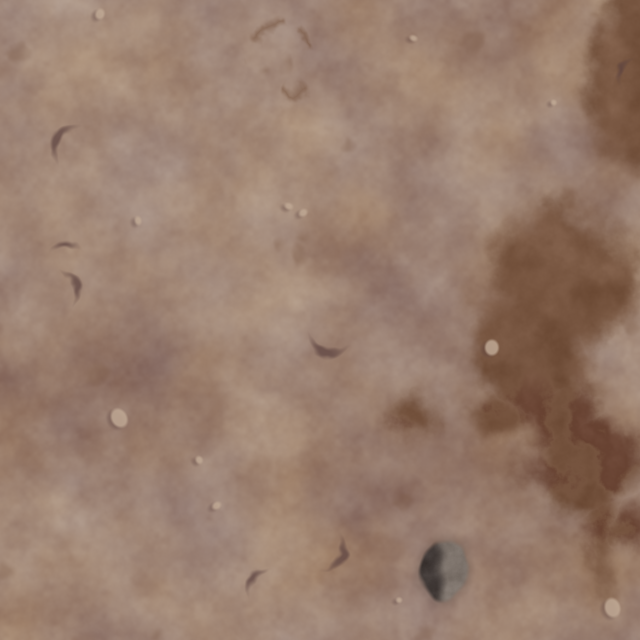
Write a Shadertoy shader that draws this texture.

```glsl
// Dusty tan ground with damp brown stains, a grey pebble, pale chips and dark twigs.

const vec3 EARTH = vec3(0.608, 0.500, 0.437);
const vec3 TONE_RANGE = vec3(0.21, 0.25, 0.23);
const vec3 HUE_RANGE = vec3(0.015, -0.005, -0.045);
const vec3 DAMP = vec3(0.455, 0.320, 0.235);
const vec3 DAMP_CORE = vec3(0.365, 0.215, 0.150);
const vec3 CHIP = vec3(0.75, 0.66, 0.58);
const vec3 TWIG = vec3(0.36, 0.26, 0.25);
const vec3 PEBBLE_LIGHT = vec3(0.49, 0.45, 0.42);
const vec3 PEBBLE_DARK = vec3(0.25, 0.22, 0.21);
const float SOFT = 0.004;
const int CHIPS = 12;
const int TWIGS = 7;
const int SMUDGES = 20;

// Stain ellipses: centre xy, radii zw
const int STAINS = 9;
const vec4 STAIN[STAINS] = vec4[STAINS](
    vec4(0.880, 0.560, 0.110, 0.125), vec4(0.840, 0.455, 0.085, 0.090),
    vec4(1.010, 0.900, 0.085, 0.170), vec4(0.865, 0.350, 0.050, 0.080),
    vec4(0.910, 0.275, 0.090, 0.070), vec4(0.935, 0.185, 0.030, 0.090),
    vec4(0.785, 0.360, 0.045, 0.038), vec4(0.640, 0.345, 0.032, 0.030),
    vec4(0.980, 0.160, 0.060, 0.030));

float hash(vec2 p) {
    vec3 q = fract(vec3(p.xyx) * 0.1031);
    q += dot(q, q.yzx + 33.33);
    return fract((q.x + q.y) * q.z);
}

float noise(vec2 p) {
    vec2 i = floor(p), f = fract(p);
    f = f * f * (3.0 - 2.0 * f);
    return mix(mix(hash(i), hash(i + vec2(1, 0)), f.x),
               mix(hash(i + vec2(0, 1)), hash(i + vec2(1, 1)), f.x), f.y);
}

float fbm(vec2 p) {
    float sum = 0.0, amp = 0.5;
    for (int i = 0; i < 5; i++) {
        sum += amp * noise(p);
        p = mat2(0.8, 0.6, -0.6, 0.8) * p * 2.03 + 17.3;
        amp *= 0.52;
    }
    return sum;
}

vec2 rotate(vec2 p, float a) {
    return vec2(cos(a) * p.x + sin(a) * p.y, cos(a) * p.y - sin(a) * p.x);
}

// Approximate signed distance to an ellipse
float ellipse(vec2 p, vec2 r) {
    return (length(p / r) - 1.0) * min(r.x, r.y);
}

float cover(float d, float soft) {
    return 1.0 - smoothstep(-soft, soft, d);
}

vec2 scatter(int i, float seed) {
    return vec2(hash(vec2(i, seed)), hash(vec2(i, seed + 5.0)));
}

vec3 ground(vec2 p) {
    float tone = fbm(p * 5.0 + 3.0) - 0.5 + 0.55 * (fbm(p * 22.0 + 40.0) - 0.5);
    float paleArea = exp(-dot(p - vec2(0.57, 0.74), p - vec2(0.57, 0.74)) * 9.0);
    tone += 0.14 * paleArea * (0.4 + 1.6 * noise(p * 18.0)) - 0.02;
    tone += 0.10 * (noise(p * 110.0) - 0.5);
    return EARTH + TONE_RANGE * tone + HUE_RANGE * (fbm(p * 9.0 + 71.0) - 0.5) * 2.0;
}

void addStains(inout vec3 col, vec2 p) {
    vec2 warp = vec2(fbm(p * 13.0 + 9.0), fbm(p * 13.0 + 57.0)) - 0.5;
    vec2 q = p + 0.085 * warp;
    float d = 1.0;
    for (int i = 0; i < STAINS; i++) d = min(d, ellipse(q - STAIN[i].xy, STAIN[i].zw));
    d += 0.025 * (fbm(p * 30.0) - 0.5);
    float damp = cover(d, 0.024);
    float mottle = fbm(p * 24.0 + 80.0);
    float core = smoothstep(0.46, 0.66, mottle) * smoothstep(0.44, 0.36, p.y);
    vec3 tint = mix(DAMP, DAMP_CORE, core) + 0.16 * (mottle - 0.5);
    col = mix(col, tint, damp * 0.93);
    // Rusty halo and a small open ring
    col *= 1.0 - vec3(0.05, 0.08, 0.12) * cover(d - 0.025, 0.04) * (1.0 - damp);
    float ring = abs(ellipse(q - vec2(0.44, 0.91), vec2(0.035, 0.050)));
    col = mix(col, DAMP, 0.6 * cover(ring - 0.004, 0.007) * smoothstep(0.4, 0.6, noise(p * 35.0)));
}

void addDebris(inout vec3 col, vec2 p) {
    // Faint smudges
    for (int i = 0; i < SMUDGES; i++) {
        vec2 q = p - scatter(i, 21.0) + 0.012 * (noise(p * 60.0) - 0.5);
        float size = mix(0.004, 0.016, hash(vec2(i, 31)));
        col = mix(col, DAMP, 0.28 * cover(length(q) - size, 0.008));
    }
    // Curved dark twigs
    for (int i = 0; i < TWIGS; i++) {
        vec2 q = rotate(p - scatter(i, 43.0), 6.28 * hash(vec2(i, 53)));
        q.y += 18.0 * q.x * q.x + 0.006 * (noise(p * 90.0) - 0.5);
        float size = mix(0.010, 0.025, hash(vec2(i, 61)));
        col = mix(col, TWIG, 0.7 * cover(ellipse(q, vec2(size, size * 0.28)), SOFT));
    }
    // Pale chips with a short shadow on the left
    for (int i = 0; i < CHIPS; i++) {
        vec2 q = rotate(p - scatter(i, 73.0), 3.0 * hash(vec2(i, 83)));
        float size = mix(0.004, 0.013, pow(hash(vec2(i, 97)), 2.0));
        vec2 r = size * vec2(1.0, mix(0.7, 1.5, hash(vec2(i, 101))));
        vec2 shade = rotate(vec2(0.006, 0.003), 3.0 * hash(vec2(i, 83)));
        col = mix(col, TWIG, 0.35 * cover(ellipse(q + shade, r), SOFT));
        col = mix(col, CHIP, 0.85 * cover(ellipse(q, r), SOFT * 0.7));
    }
}

void addPebble(inout vec3 col, vec2 p) {
    vec2 q = rotate(p - vec2(0.693, 0.108), -0.15);
    q += 0.010 * (noise(p * 45.0) - 0.5);
    float d = ellipse(q, vec2(0.034, 0.048));
    float lit = smoothstep(-0.016, 0.006, q.x + 0.15 * q.y);
    vec3 stone = mix(PEBBLE_DARK, PEBBLE_LIGHT, lit) + 0.12 * (fbm(p * 60.0) - 0.5);
    col *= 1.0 - 0.15 * cover(d - 0.004, 0.012);
    col = mix(col, stone, cover(d, SOFT));
}

void mainImage(out vec4 fragColor, in vec2 fragCoord) {
    vec2 p = fragCoord / iResolution.xy;
    vec3 col = ground(p);
    addStains(col, p);
    addDebris(col, p);
    addPebble(col, p);
    fragColor = vec4(clamp(col, 0.0, 1.0), 1.0);
}
```
